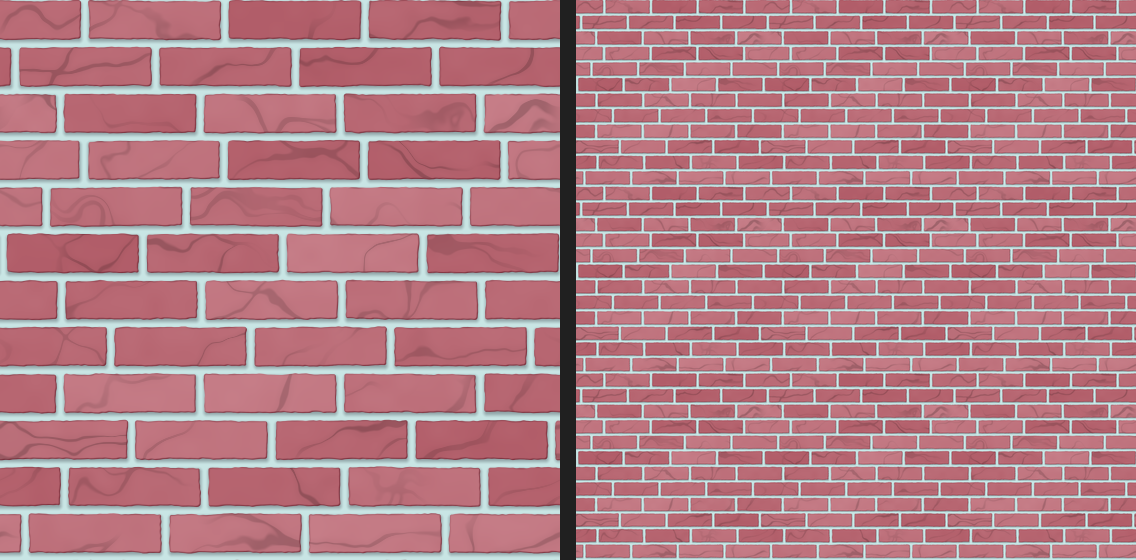
Left: one tile. Right: repeated 3 by 3.
Reproduce this texture procedurally as a Shadertoy shader.

```glsl
// Rose brick wall: 12 rows of 4 long bricks in pale mortar, each row slid by its own amount.
// Each brick is a wobbly rounded box with its own tone, marble veins, dark rim and soft shadow.
// Lengths are in row heights; random values come from wrapped brick ids, so the wall tiles.
#define ROWS 12.0
#define COLS 4.0
#define BRICK_HALF vec2(1.412, 0.412)
#define CORNER 0.05
#define WOBBLE 0.032
#define RIM_WIDTH 0.022
#define VEIN_DEPTH 0.95
#define MORTAR vec3(0.785, 0.898, 0.895)
#define SHADOW vec3(0.57, 0.65, 0.66)
#define BRICK_DARK vec3(0.695, 0.365, 0.41)
#define BRICK_LIGHT vec3(0.775, 0.49, 0.53)
#define RIM_COLOR vec3(0.42, 0.13, 0.18)

// Sideways slide of each row, bottom to top, in brick lengths
const float ROW_SHIFT[12] = float[12](0.18, 0.46, 0.94, 0.43, 0.79, 0.44,
                                      0.02, 0.33, 0.60, 0.43, 0.11, 0.605);

float hash(vec2 p) {
    return fract(sin(dot(p, vec2(127.1, 311.7))) * 43758.545);
}

float noise(vec2 p) {
    vec2 i = floor(p), f = fract(p);
    f = f * f * (3.0 - 2.0 * f);
    return mix(mix(hash(i), hash(i + vec2(1, 0)), f.x),
               mix(hash(i + vec2(0, 1)), hash(i + vec2(1, 1)), f.x), f.y);
}

float roundBox(vec2 p, vec2 halfSize, float radius) {
    vec2 q = abs(p) - halfSize + radius;
    return length(max(q, 0.0)) + min(max(q.x, q.y), 0.0) - radius;
}

// Distance to a brick with chipped, slightly tilted edges
float brickDistance(vec2 p, vec2 seed) {
    p.y += p.x * 0.016 * (hash(seed + 3.0) - 0.5);
    float rough = noise(p * 4.0 + seed) - 0.5 + 0.5 * (noise(p * 13.0 + seed) - 0.5);
    return roundBox(p, BRICK_HALF, CORNER) + WOBBLE * rough;
}

float smoothMin(float a, float b, float k) {
    float h = max(k - abs(a - b), 0.0) / k;
    return min(a, b) - h * h * k * 0.25;
}

// Up to three bent lines of uneven width that flow together where they cross
float veins(vec2 p, vec2 seed) {
    vec2 bend = vec2(noise(p * 1.5 + seed), noise(p * 1.5 + seed + 31.0)) - 0.5;
    vec2 fine = vec2(noise(p * 5.0 + seed), noise(p * 5.0 + seed + 17.0)) - 0.5;
    vec2 q = p + 0.85 * bend + 0.09 * fine;
    float d = 1.0;
    for (int i = 0; i < 3; i++) {
        vec2 s = seed + 7.3 * float(i + 1);
        if (hash(s) > 0.85 - 0.3 * float(i)) continue;
        float angle = mix(-0.6, 1.15, hash(s + 1.0));
        vec2 origin = (vec2(hash(s + 2.0), hash(s + 3.0)) - 0.5) * vec2(2.2, 0.6);
        float width = mix(0.004, 0.085, pow(noise(p * 1.8 + s), 1.6));
        float line = abs(dot(q - origin, vec2(-sin(angle), cos(angle)))) - width;
        d = smoothMin(d, line, 0.16);
    }
    float fade = smoothstep(0.15, 0.65, noise(p * 0.9 + seed + 5.0));
    float core = 1.0 - smoothstep(-0.015, 0.035, d);
    float wash = 1.0 - smoothstep(0.0, 0.22, d);
    return fade * (0.85 * core + 0.15 * wash);
}

void mainImage(out vec4 fragColor, in vec2 fragCoord) {
    vec2 uv = fragCoord / iResolution.xy;
    float aa = ROWS / iResolution.y;

    // Brick cell, its wrapped id and the position about the brick centre
    float y = uv.y * ROWS - 0.016;
    float row = mod(floor(y), ROWS);
    float x = uv.x * COLS - ROW_SHIFT[int(row)];
    vec2 id = vec2(mod(floor(x), COLS), row);
    vec2 p = vec2((fract(x) - 0.5) * ROWS / COLS, fract(y) - 0.555);
    vec2 seed = id * vec2(17.3, 11.9) + 2.7;

    // Mortar with a soft shadow that falls mostly below the brick
    float shade = roundBox(p + vec2(-0.008, 0.045), BRICK_HALF, CORNER);
    vec3 color = mix(MORTAR, SHADOW, 1.0 - smoothstep(-0.055, 0.08, shade));

    // Brick tone with a faint slope and cloudiness
    float tone = hash(seed) + 0.12 * dot(p, vec2(hash(seed + 8.0) - 0.5, 0.7));
    tone += 0.16 * (noise(p * 2.5 + seed) - 0.5);
    vec3 brick = mix(BRICK_DARK, BRICK_LIGHT, clamp(tone, 0.0, 1.0));
    float veinStrength = VEIN_DEPTH * mix(0.5, 1.0, hash(seed + 12.0));
    brick *= mix(vec3(1.0), vec3(0.78, 0.77, 0.77), veins(p, seed) * veinStrength);

    // Rim: firm on the right and bottom, thin and broken elsewhere
    float d = brickDistance(p, seed);
    float lower = brickDistance(p + vec2(RIM_WIDTH, -RIM_WIDTH), seed);
    float firm = smoothstep(-aa, aa, lower) * 0.75;
    float thin = smoothstep(-RIM_WIDTH - aa, 0.0, d) * 0.6 * noise(p * 5.0 + seed + 9.0);
    brick = mix(brick, RIM_COLOR, max(firm, thin));

    color = mix(color, brick, 1.0 - smoothstep(-0.7 * aa, 0.7 * aa, d));
    fragColor = vec4(color, 1.0);
}
```
